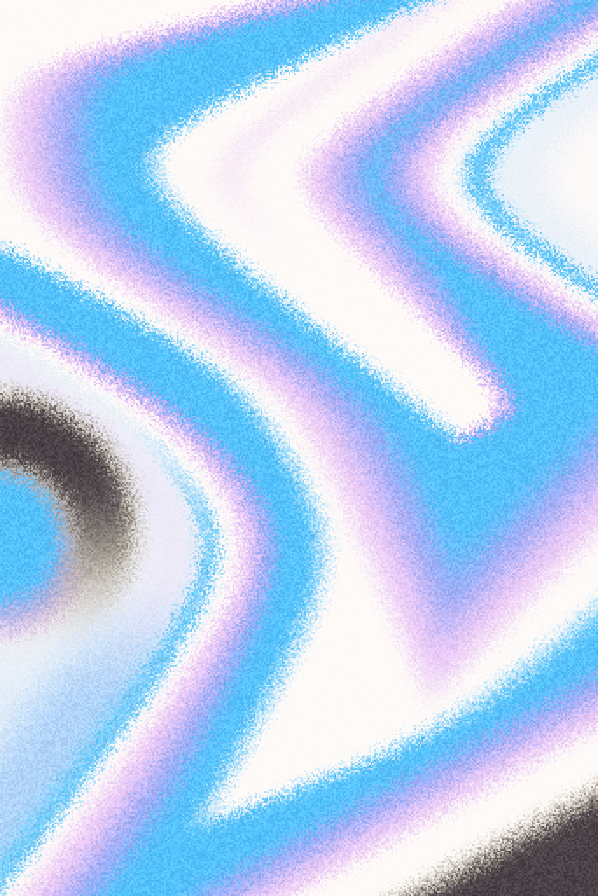
A WebGL 1 fragment shader for this background:

```glsl
precision highp float;
// Grainy holographic ribbons in white, pink, periwinkle and blue with dark folds.

uniform vec2 u_resolution;

const vec3 WHITE = vec3(0.995, 0.98, 0.972);
const vec3 PINK = vec3(0.92, 0.79, 0.965);
const vec3 PERIWINKLE = vec3(0.64, 0.68, 0.97);
const vec3 BLUE = vec3(0.33, 0.76, 0.99);
const vec3 PALE_BLUE = vec3(0.66, 0.82, 0.98);
const vec3 BEIGE = vec3(0.72, 0.69, 0.64);
const vec3 DARK = vec3(0.29, 0.26, 0.28);

const vec2 FRAME = vec2(1.0, 1.5);      // layout space, y pointing down
const float GRAIN_CELLS = 342.0;        // grains across the width
const float GRAIN_SCATTER = 0.028;      // how far grains stray across edges
const float GRAIN_TONE = 0.11;          // brightness of the grains
const float CRISP = 0.032;              // half width of the sharp edges
const vec2 FOLD_CENTER = vec2(-0.01, 0.9);

float hash(vec2 cell) {
    vec3 q = fract(cell.xyx * vec3(0.1031, 0.103, 0.0973));
    q += dot(q, q.yzx + 33.33);
    return fract((q.x + q.y) * q.z);
}

// Zero for d < 0, d for d > 0, rounded over the width w.
float bend(float d, float w) {
    return 0.5 * (d + sqrt(d * d + w * w));
}

float softMin(float a, float b) {
    float h = max(0.25 - abs(a - b), 0.0);
    return min(a, b) - h * h;
}

float glow(float d, float w) {
    return exp(-d * d / (w * w));
}

// Soft side of a ribbon: 0 is white, 1 is blue.
vec3 ribbon(float t) {
    vec3 c = mix(WHITE, PINK, smoothstep(0.0, 0.35, t));
    c = mix(c, PERIWINKLE, smoothstep(0.28, 0.68, t));
    return mix(c, BLUE, smoothstep(0.58, 1.0, t));
}

vec3 darkFold(vec3 base, float amount) {
    vec3 tone = mix(BEIGE, DARK, smoothstep(0.35, 1.0, amount));
    return mix(base, tone, smoothstep(0.0, 0.6, amount));
}

// Upper sweep: broad blue S, white tongue and the eye at the right.
vec3 upperSweep(vec2 p) {
    float y = p.y;
    float outer = 0.38 - 4.0 * y + 4.0 * bend(y - 0.11, 0.05)
        + 1.8 * bend(y - 0.36, 0.1) - 1.4 * bend(y - 0.66, 0.1);
    float tongueLeft = 0.7 - 2.2 * y + 3.5 * bend(y - 0.257, 0.071);
    float tongueRight = 0.83 - 1.5 * y + 2.7 * bend(y - 0.29, 0.07)
        - 4.0 * bend(y - 0.695, 0.04);
    float eye = 1.09 - 1.75 * y + 3.5 * bend(y - 0.295, 0.1);

    float body = softMin((p.x - outer) / 0.2, (1.93 - p.x - y) / 0.26);
    body = softMin(body, (eye - p.x) / 0.14);

    float tongueWidth = mix(0.16, 0.06, smoothstep(0.4, 0.65, y));
    float tongue = (p.x - tongueRight) / tongueWidth;
    float streak = 0.13 * glow(p.x - tongueRight + 0.1, 0.04)
        * (1.0 - smoothstep(0.25, 0.5, y));
    float inside = smoothstep(-CRISP, CRISP, p.x - tongueLeft);
    vec3 c = mix(ribbon(body), ribbon(min(body, max(tongue, streak))), inside);

    // Thin blue rim of the eye and its faint tint
    float rim = p.x - eye - 0.05;
    c = mix(c, PALE_BLUE, 0.22 * glow(rim - 0.07, 0.06));
    return mix(c, BLUE, 0.95 * glow(rim, 0.022));
}

// Left pocket: thin blue rim, pale haze, dark crescent and blue core.
vec3 leftPocket(vec2 p, float depth) {
    float low = smoothstep(0.95, 1.2, p.y);
    vec3 c = mix(WHITE, PINK, 0.25 * glow(depth - 0.1, 0.05));
    float haze = smoothstep(0.03, 0.07, depth)
        * (1.0 - 0.65 * smoothstep(0.13, 0.26, depth));
    c = mix(c, PALE_BLUE, haze * mix(0.15, 0.9, low));
    float rim = glow(depth - 0.035, mix(0.016, 0.026, low));
    c = mix(c, BLUE, rim * mix(0.12, 0.85, smoothstep(0.68, 0.95, p.y)));

    float r = length(p - FOLD_CENTER);
    float core = (0.2 - r) / 0.11;
    c = mix(c, ribbon(core), smoothstep(0.0, 0.5, core) * (1.0 - 0.5 * low));
    float crescent = (1.0 - smoothstep(0.2, 0.275, r)) * smoothstep(0.08, 0.16, r);
    return darkFold(c, crescent * (1.0 - smoothstep(0.72, 1.16, p.y)));
}

// Lower ribbon, bounded by the pocket at the left and a dark fold below.
vec3 lowerRibbon(vec2 p) {
    float y = p.y;
    float left = 1.8 * (y - 0.53) - bend(y - 0.72, 0.1) - 1.6 * bend(y - 0.91, 0.12);
    float below = y + 0.55 * p.x - 1.79;
    float leftWidth = mix(0.095, 0.19, smoothstep(0.9, 1.45, y));
    vec3 c = ribbon(softMin((p.x - left) / leftWidth, -below / 0.14));
    c = mix(c, leftPocket(p, left - p.x), smoothstep(-0.005, 0.012, left - p.x));
    return darkFold(c, smoothstep(0.04, 0.14, below));
}

void main() {
    vec2 uv = gl_FragCoord.xy / u_resolution;
    vec2 p = vec2(uv.x, 1.0 - uv.y) * FRAME;

    // Grain scatters the position before colouring
    vec2 cell = floor(p * GRAIN_CELLS);
    vec2 grain = vec2(hash(cell), hash(cell + 71.0)) - 0.5;
    p += grain * GRAIN_SCATTER;

    // White lower tongue parts the upper sweep from the lower ribbon
    float y = p.y;
    float tongueLeft = 2.0 * (y - 0.4) - 1.4 * bend(y - 0.62, 0.1)
        - 1.2 * bend(y - 0.92, 0.12);
    float tongueBelow = 0.86 - 1.1 * (y - 1.17) - 2.0 * bend(y - 1.25, 0.1);
    float upper = smoothstep(-CRISP, CRISP, p.x - tongueLeft)
        * smoothstep(-0.05, 0.05, tongueBelow - p.x);
    vec3 color = mix(lowerRibbon(p), upperSweep(p), upper);

    // Grain tone, weaker on white
    float shade = 1.0 - min(color.r, color.g);
    color += (hash(cell + 137.0) - 0.5) * GRAIN_TONE * smoothstep(-0.05, 0.4, shade);
    gl_FragColor = vec4(clamp(color, 0.0, 1.0), 1.0);
}
```
